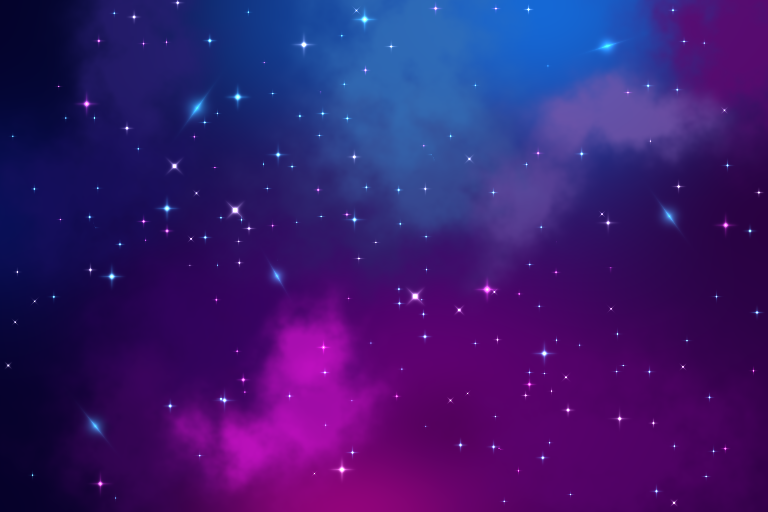
A Shadertoy shader for this background:

```glsl
// Deep-space nebula: a dark navy-to-purple sky lit by soft elliptical glows,
// covered by billowing clouds (warped ellipses shaped by gradient noise),
// then sprinkled with hashed grids of glinting stars and a few streaks.

vec2 hash2(vec2 p) {
    vec3 q = fract(p.xyx * vec3(0.1031, 0.1030, 0.0973));
    q += dot(q, q.yzx + 33.33);
    return fract((q.xx + q.yz) * q.zy);
}

float gradientNoise(vec2 p) {
    vec2 i = floor(p), f = fract(p);
    vec2 u = f * f * f * (f * (f * 6.0 - 15.0) + 10.0);
    vec2 e = vec2(0, 1);
    float a = dot(hash2(i) * 2.0 - 1.0, f);
    float b = dot(hash2(i + e.yx) * 2.0 - 1.0, f - e.yx);
    float c = dot(hash2(i + e.xy) * 2.0 - 1.0, f - e.xy);
    float d = dot(hash2(i + e.yy) * 2.0 - 1.0, f - e.yy);
    return mix(mix(a, b, u.x), mix(c, d, u.x), u.y);
}

float fbm(vec2 p) {
    float sum = 0.0, amp = 1.0;
    for (int i = 0; i < 4; i++) {
        sum += amp * gradientNoise(p);
        p = mat2(1.6, 1.2, -1.2, 1.6) * p + 17.0;
        amp *= 0.5;
    }
    return sum;
}

mat2 rotate(float a) { return mat2(cos(a), -sin(a), sin(a), cos(a)); }

// Smooth elliptical falloff
float glow(vec2 p, vec2 center, vec2 radii) {
    vec2 q = (p - center) / radii;
    return exp(-dot(q, q));
}

// Ellipse with a ragged, billowing rim; angle turns its long axis
float cloud(vec2 p, vec2 center, vec2 radii, float angle) {
    vec2 offset = center * 40.0;
    vec2 warp = vec2(fbm(p * 7.0 + offset), fbm(p * 7.0 - offset)) * 0.06;
    float puff = glow(rotate(angle) * (p + warp - center), vec2(0), radii);
    return smoothstep(0.08, 0.95, puff * (1.0 + 0.7 * fbm(p * 11.0 + offset)));
}

// Thin slanted light with a bright middle
float streak(vec2 p, vec2 center, float angle, float size) {
    vec2 q = abs(rotate(angle) * (p - center)) / size;
    return exp(-q.x * 75.0 - q.y * 330.0) + 0.35 * exp(-dot(q, q) * 4500.0);
}

// One jittered star per cell, sparse where likelihood is low
vec3 stars(vec2 p, float scale, float size, float likelihood) {
    vec2 cell = floor(p * scale), seed = cell + scale * 7.0;
    vec2 pick = hash2(seed + 31.0);
    vec2 q = p - (cell + 0.25 + 0.5 * hash2(seed)) / scale;
    vec3 tint = pick.y < 0.5 ? vec3(0.25, 0.85, 1.0)
              : pick.y < 0.75 ? vec3(1.0, 0.25, 0.9) : vec3(1.0, 0.9, 1.0);
    if (pick.y > 0.85) q = rotate(0.785) * q;
    float s = size * (0.6 + 0.8 * hash2(seed + 57.0).x);
    vec2 a = abs(q);
    float spikes = exp(-a.x / s - a.y / (0.2 * s)) + exp(-a.y / s - a.x / (0.2 * s));
    float core = exp(-dot(q, q) / (0.12 * s * s));
    float fade = smoothstep(0.25, 0.12, length(q) * scale);
    return step(pick.x, likelihood) * fade * (tint * spikes * 0.7 + mix(tint, vec3(1), 0.5) * core);
}

void mainImage(out vec4 fragColor, in vec2 fragCoord) {
    vec2 p = fragCoord / iResolution.xy * vec2(1.5, 1.0);

    // Sky and its broad glows
    vec3 col = mix(vec3(0.015, 0.005, 0.16), vec3(0.17, 0.0, 0.26), smoothstep(0.1, 1.0, p.x));
    col = mix(col, vec3(0.06, 0.23, 0.54), 0.75 * glow(p, vec2(0.55, 0.97), vec2(0.27, 0.30)));
    col = mix(col, vec3(0.08, 0.41, 0.84), glow(p, vec2(1.06, 0.98), vec2(0.46, 0.38)));
    col = mix(col, vec3(0.0, 0.09, 0.40), 0.7 * glow(p, vec2(0.0, 0.58), vec2(0.18, 0.20)));
    col = mix(col, vec3(0.19, 0.02, 0.39), 0.8 * glow(p, vec2(0.68, 0.48), vec2(0.46, 0.22)));
    col = mix(col, vec3(0.42, 0.0, 0.48), 0.85 * glow(p, vec2(0.84, 0.24), vec2(0.42, 0.27)));
    col = mix(col, vec3(0.63, 0.02, 0.51), 0.85 * glow(p, vec2(0.67, 0.0), vec2(0.29, 0.14)));
    col = mix(col, vec3(0.27, 0.0, 0.29), 0.6 * glow(p, vec2(0.88, 0.17), vec2(0.12, 0.09)));

    // Purple right side
    col = mix(col, vec3(0.16, 0.0, 0.25), 0.9 * glow(p, vec2(1.5, 0.58), vec2(0.27, 0.25)));
    col = mix(col, vec3(0.36, 0.03, 0.43), 0.9 * cloud(p, vec2(1.47, 0.94), vec2(0.22, 0.22), 0.5));
    col = mix(col, vec3(0.36, 0.01, 0.44), 0.65 * cloud(p, vec2(1.2, 0.13), vec2(0.32, 0.20), 0.0));

    // Violet clouds on the left
    col = mix(col, vec3(0.17, 0.12, 0.46), 0.75 * cloud(p, vec2(0.27, 0.90), vec2(0.13, 0.28), 0.0));
    col = mix(col, vec3(0.10, 0.06, 0.38), 0.7 * cloud(p, vec2(0.19, 0.63), vec2(0.24, 0.15), 0.3));
    col = mix(col, vec3(0.20, 0.01, 0.38), 0.7 * cloud(p, vec2(0.42, 0.32), vec2(0.27, 0.18), 0.0));
    col = mix(col, vec3(0.26, 0.02, 0.38), 0.65 * cloud(p, vec2(0.29, 0.14), vec2(0.19, 0.17), 0.0));

    // Blue column fading down into indigo
    col = mix(col, vec3(0.17, 0.14, 0.42), 0.7 * cloud(p, vec2(0.74, 0.61), vec2(0.34, 0.16), 0.0));
    col = mix(col, vec3(0.22, 0.32, 0.60), 0.8 * cloud(p, vec2(0.83, 0.70), vec2(0.25, 0.16), -0.2));
    col = mix(col, vec3(0.20, 0.44, 0.72), 0.8 * cloud(p, vec2(0.80, 0.90), vec2(0.19, 0.23), 0.0));

    // Lavender arc
    col = mix(col, vec3(0.40, 0.28, 0.62), 0.7 * cloud(p, vec2(1.03, 0.62), vec2(0.18, 0.08), 1.05));
    col = mix(col, vec3(0.46, 0.34, 0.67), 0.8 * cloud(p, vec2(1.22, 0.77), vec2(0.19, 0.075), -0.05));

    // Magenta heart
    vec3 magenta = vec3(0.80, 0.07, 0.79);
    col = mix(col, magenta, 0.75 * cloud(p, vec2(0.60, 0.33), vec2(0.11, 0.08), 1.0));
    col = mix(col, magenta, 0.65 * cloud(p, vec2(0.61, 0.19), vec2(0.13, 0.11), 0.6));
    col = mix(col, magenta, 0.85 * cloud(p, vec2(0.47, 0.13), vec2(0.13, 0.09), -0.3));

    // Stars gather in two swarms
    float swarm = glow(p, vec2(0.48, 0.60), vec2(0.30, 0.20)) + glow(p, vec2(1.15, 0.21), vec2(0.42, 0.20));
    for (int i = 0; i < 3; i++) {
        float k = float(i);
        col += stars(p + k * 3.7, 8.0 + 6.0 * k, 0.010 / (1.0 + 0.9 * k), 0.12 + 0.3 * swarm);
    }

    // Streaks
    float streaks = streak(p, vec2(0.385, 0.789), 0.95, 1.3) + streak(p, vec2(1.186, 0.910), 0.3, 0.9)
                  + streak(p, vec2(1.307, 0.578), -0.95, 1.1) + streak(p, vec2(0.541, 0.461), -1.05, 0.9)
                  + streak(p, vec2(0.186, 0.168), -0.9, 1.1);
    col += vec3(0.2, 0.75, 0.85) * streaks;

    fragColor = vec4(clamp(col, 0.0, 1.0), 1.0);
}
```
